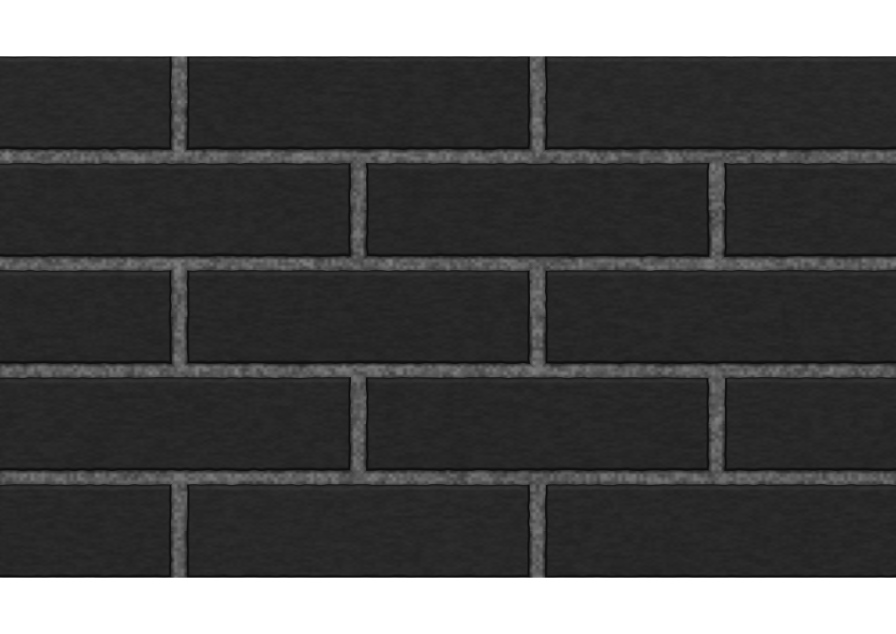
A Shadertoy shader for this texture:

```glsl
#define ASPECT 0.707        // canvas height in canvas widths
#define ROWS 5.0
#define ROW_PITCH 0.1194
#define JOINT_SIZE vec2(0.0176, 0.0156)
#define HALF_SPAN 0.2       // joint offset from the middle of a row
#define BRICK_TONE 0.157
#define MORTAR_TONE 0.375
#define RIM_TONE 0.06
#define GRAIN 0.045
#define GRIT 0.26

float hash(vec2 p) {
    vec3 q = fract(p.xyx * vec3(0.1031, 0.1030, 0.0973));
    q += dot(q, q.yzx + 33.33);
    return fract((q.x + q.y) * q.z);
}

// Value noise with a whole number of cells, wrapping at the canvas edges
float wrapNoise(vec2 uv, vec2 cells) {
    vec2 p = uv * cells;
    vec2 cell = floor(p);
    vec2 f = fract(p);
    f = f * f * (3.0 - 2.0 * f);
    vec2 a = mod(cell, cells);
    vec2 b = mod(cell + 1.0, cells);
    return mix(mix(hash(a), hash(vec2(b.x, a.y)), f.x),
               mix(hash(vec2(a.x, b.y)), hash(b), f.x), f.y);
}

float brickTone(vec2 uv, vec2 id, float toTop) {
    float grain = 0.55 * wrapNoise(uv, vec2(90.0, 190.0))
                + 0.45 * wrapNoise(uv, vec2(240.0, 260.0)) - 0.5;
    float highlight = exp(-pow((toTop - 0.004) / 0.002, 2.0));
    return BRICK_TONE + GRAIN * grain + 0.012 * (hash(id + 7.0) - 0.5)
         + 0.035 * highlight;
}

float mortarTone(vec2 uv, float depth, float shadowSide) {
    float grit = 0.6 * wrapNoise(uv, vec2(250.0, 180.0))
               + 0.4 * wrapNoise(uv, vec2(110.0, 80.0)) - 0.5;
    float shade = mix(mix(0.78, 0.55, shadowSide), 1.0,
                      smoothstep(0.0, 0.005, depth));
    return (MORTAR_TONE + GRIT * grit) * shade;
}

void mainImage(out vec4 fragColor, in vec2 fragCoord) {
    vec2 uv = fragCoord / iResolution.xy;
    float aa = 0.8 / iResolution.x;
    float height = (uv.y - 0.5) * ASPECT;

    // Running bond: two joints per row, the outer brick wraps around
    float level = height / ROW_PITCH + 0.5 * ROWS;
    float row = clamp(floor(level), 0.0, ROWS - 1.0);
    float inRow = level - row;
    float middle = mix(0.4, 0.6, mod(row, 2.0));
    float offset = uv.x - middle;
    vec2 id = vec2(step(abs(offset), HALF_SPAN), row);

    // Distances from the brick sides, positive inside the brick
    float wobble = 0.0012 * (wrapNoise(uv, vec2(120.0, 85.0)) - 0.5);
    float toSide = abs(abs(offset) - HALF_SPAN) - 0.5 * JOINT_SIZE.x + wobble;
    float toBottom = inRow * ROW_PITCH - 0.5 * JOINT_SIZE.y + wobble;
    float toTop = (1.0 - inRow) * ROW_PITCH - 0.5 * JOINT_SIZE.y + wobble;
    float inside = min(toSide, min(toBottom, toTop));

    // Brick face with a dark rim, heaviest along the bottom
    float rim = smoothstep(0.0008, 0.0038, toSide)
              * smoothstep(0.0010, 0.0046, toBottom)
              * smoothstep(-0.0005, 0.0022, toTop);
    float face = mix(RIM_TONE, brickTone(uv, id, toTop), rim);

    // Mortar, then the plain white margins above and below
    float mortar = mortarTone(uv, -inside, step(inRow, 0.5));
    float tone = mix(mortar, face, smoothstep(-aa, aa, inside));
    float wallHalf = 0.5 * (ROWS * ROW_PITCH - JOINT_SIZE.y);
    tone = mix(tone, 1.0, smoothstep(-aa, aa, abs(height) - wallHalf));

    fragColor = vec4(vec3(tone), 1.0);
}
```
